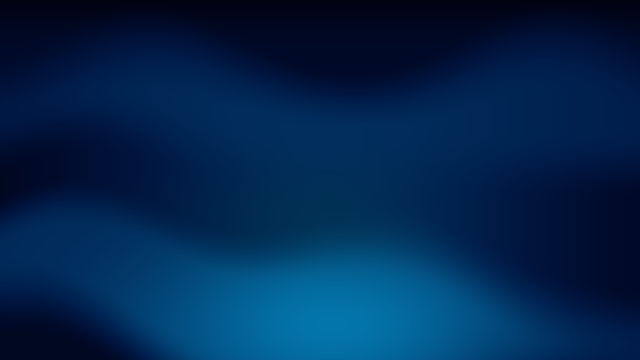
This background is drawn by a WebGL 1 fragment shader. Its source:

```glsl
precision highp float;
// Soft dark-blue waves over a glowing pool of light at the bottom centre.
// Blurred layers with bump-shaped edges build one brightness field,
// which a continuous ramp turns from near-black navy into bright azure.

uniform vec2 u_resolution;

// Brightness of each layer
const float SKY_LEVEL = 0.035;
const float BAND_LEVEL = 0.10;
const float BAND_CENTRE_GAIN = 0.08;
const float POCKET_LEVEL = 0.016;
const float POCKET_CENTRE_GAIN = 0.155;
const float WAVE_LEVEL = 0.16;
const float GLOW_GAIN = 0.30;
const float SHADOW_LEVEL = 0.03;

// Half-widths of the blurred edges, in canvas heights
const float BAND_BLUR_SIDE = 0.13;
const float BAND_BLUR_CENTRE = 0.09;
const float POCKET_BLUR = 0.10;
const float WAVE_BLUR_LEFT = 0.07;
const float WAVE_BLUR_RIGHT = 0.12;
const float SHADOW_BLUR = 0.11;

// Pool of light and the cool tint above it
const vec2 GLOW_CENTRE = vec2(0.52, 0.10);
const vec2 GLOW_SIZE = vec2(0.28, 0.26);
const vec2 TEAL_CENTRE = vec2(0.48, 0.39);
const vec2 TEAL_SIZE = vec2(0.20, 0.14);
const float TEAL_LIGHT = 0.02;
const float TEAL_AMOUNT = 0.05;

// Darkening of the lower right corner
const vec2 CORNER_CENTRE = vec2(0.98, -0.06);
const vec2 CORNER_SIZE = vec2(0.20, 0.10);
const float CORNER_AMOUNT = 0.55;

float bump(float x, float centre, float width) {
  float d = (x - centre) / width;
  return exp(-d * d);
}

float spot(vec2 p, vec2 centre, vec2 size) {
  vec2 d = (p - centre) / size;
  return exp(-dot(d, d));
}

// Coverage of the region below an edge: 1 inside, 0 above
float below(float y, float edge, float blur) {
  return 1.0 - smoothstep(edge - blur, edge + blur, y);
}

// Heights of the layer edges across the canvas
float bandEdge(float x) {
  return 0.70 + 0.165 * bump(x, 0.23, 0.20) + 0.175 * bump(x, 0.87, 0.19);
}

float pocketEdge(float x) {
  return 0.54 + 0.13 * bump(x, 0.14, 0.19);
}

float waveEdge(float x) {
  return 0.08 + 0.36 * bump(x, 0.11, 0.27) + 0.25 * bump(x, 0.60, 0.21);
}

float shadowEdge(float x) {
  return 0.18 - 0.28 * smoothstep(0.05, 0.38, x);
}

float brightness(vec2 p) {
  float light = SKY_LEVEL * (1.0 - smoothstep(0.85, 1.08, p.y));

  // Upper band, then the dark pockets under it
  float band = BAND_LEVEL + BAND_CENTRE_GAIN * bump(p.x, 0.50, 0.40);
  float bandBlur = mix(BAND_BLUR_SIDE, BAND_BLUR_CENTRE, bump(p.x, 0.54, 0.18));
  light = mix(light, band, below(p.y, bandEdge(p.x), bandBlur));
  float pocket = POCKET_LEVEL + POCKET_CENTRE_GAIN * bump(p.x, 0.52, 0.33);
  light = mix(light, pocket, below(p.y, pocketEdge(p.x), POCKET_BLUR));
  light += TEAL_LIGHT * spot(p, TEAL_CENTRE, TEAL_SIZE);

  // Lower wave lit by the pool of light
  float wave = WAVE_LEVEL + GLOW_GAIN * spot(p, GLOW_CENTRE, GLOW_SIZE);
  float waveBlur = mix(WAVE_BLUR_LEFT, WAVE_BLUR_RIGHT, smoothstep(0.2, 0.75, p.x));
  light = mix(light, wave, below(p.y, waveEdge(p.x), waveBlur));

  // Shadows in the lower corners
  light = mix(light, SHADOW_LEVEL, below(p.y, shadowEdge(p.x), SHADOW_BLUR));
  return light * (1.0 - CORNER_AMOUNT * spot(p, CORNER_CENTRE, CORNER_SIZE));
}

// Blue rises quickly in the darks, then in step with green
vec3 blueRamp(float light) {
  float blue = 0.025 + 1.08 * light + 0.15 * (1.0 - exp(-light / 0.042));
  return vec3(0.01 * smoothstep(0.1, 0.3, light), light, blue);
}

void main() {
  vec2 p = gl_FragCoord.xy / u_resolution;
  vec3 color = blueRamp(brightness(p));
  color.b -= TEAL_AMOUNT * spot(p, TEAL_CENTRE, TEAL_SIZE);
  gl_FragColor = vec4(color, 1.0);
}
```
